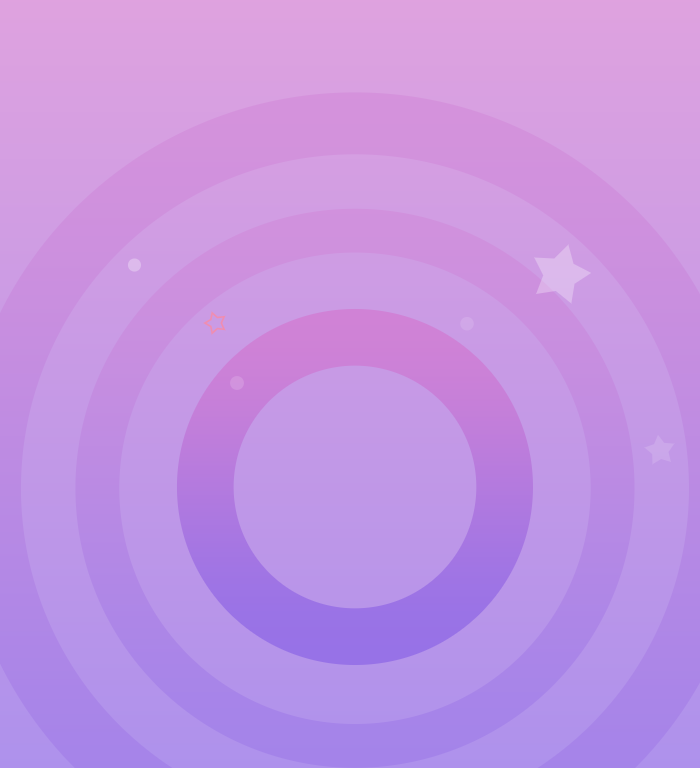
Reproduce this background procedurally as a Shadertoy shader.

```glsl
#define SKY_TOP vec3(0.873, 0.635, 0.875)
#define SKY_BOTTOM vec3(0.682, 0.570, 0.925)
#define RING_TOP vec3(0.815, 0.510, 0.838)
#define RING_BOTTOM vec3(0.592, 0.447, 0.905)
#define STAR_PINK vec3(0.965, 0.545, 0.660)
#define RING_CENTER vec2(0.4622, 0.3659)
#define HALO_CENTER vec2(0.4622, 0.3642)
#define HALO_ALPHA 0.45
#define STAR_WAIST 0.55

const float PI = 3.14159;

// Soft coverage of a signed distance, one pixel wide
float fill(float dist) {
    return clamp(0.5 - dist * iResolution.y, 0.0, 1.0);
}

// Annulus tinted by its own vertical gradient
vec3 paintRing(vec3 base, vec2 p, float inner, float outer, float alpha) {
    float mask = fill(length(p) - outer) * fill(inner - length(p));
    vec3 tint = mix(RING_BOTTOM, RING_TOP, smoothstep(-outer, outer, p.y));
    return mix(base, tint, mask * alpha);
}

// Signed distance to a five-pointed star with one tip at angle turn
float starDistance(vec2 p, float radius, float turn) {
    float sector = PI / 5.0;
    float angle = mod(atan(p.y, p.x) - turn + sector, 2.0 * sector) - sector;
    vec2 folded = length(p) * vec2(cos(angle), abs(sin(angle)));
    vec2 tip = vec2(radius, 0.0);
    vec2 edge = radius * STAR_WAIST * vec2(cos(sector), sin(sector)) - tip;
    return dot(folded - tip, normalize(vec2(edge.y, -edge.x)));
}

void mainImage(out vec4 fragColor, in vec2 fragCoord) {
    vec2 p = fragCoord / iResolution.y;
    vec3 color = mix(SKY_BOTTOM, SKY_TOP, p.y);

    // Faint halos, then the solid ring
    vec2 halos[2] = vec2[2](vec2(0.4349, 0.5155), vec2(0.3069, 0.3640));
    for (int i = 0; i < 2; i++) {
        color = paintRing(color, p - HALO_CENTER, halos[i].x, halos[i].y, HALO_ALPHA);
    }
    color = paintRing(color, p - RING_CENTER, 0.1580, 0.2318, 1.0);

    // Translucent dots: position, radius, opacity
    vec4 dots[3] = vec4[3](
        vec4(0.1751, 0.6549, 0.0085, 0.30),
        vec4(0.3086, 0.5013, 0.0090, 0.15),
        vec4(0.6081, 0.5785, 0.0088, 0.12));
    for (int i = 0; i < 3; i++) {
        float dist = length(p - dots[i].xy) - dots[i].z;
        color = mix(color, vec3(1.0), fill(dist) * dots[i].w);
    }

    // Filled stars
    float bigStar = starDistance(p - vec2(0.7295, 0.6426), 0.0404, 0.05);
    float smallStar = starDistance(p - vec2(0.8594, 0.4135), 0.0205, 1.70);
    color = mix(color, vec3(1.0), fill(bigStar) * 0.29);
    color = mix(color, vec3(1.0), fill(smallStar) * 0.14);

    // Outlined star
    float outline = abs(starDistance(p - vec2(0.2806, 0.5794), 0.0138, PI)) - 0.0011;
    color = mix(color, STAR_PINK, fill(outline) * 0.85);

    fragColor = vec4(color, 1.0);
}
```
